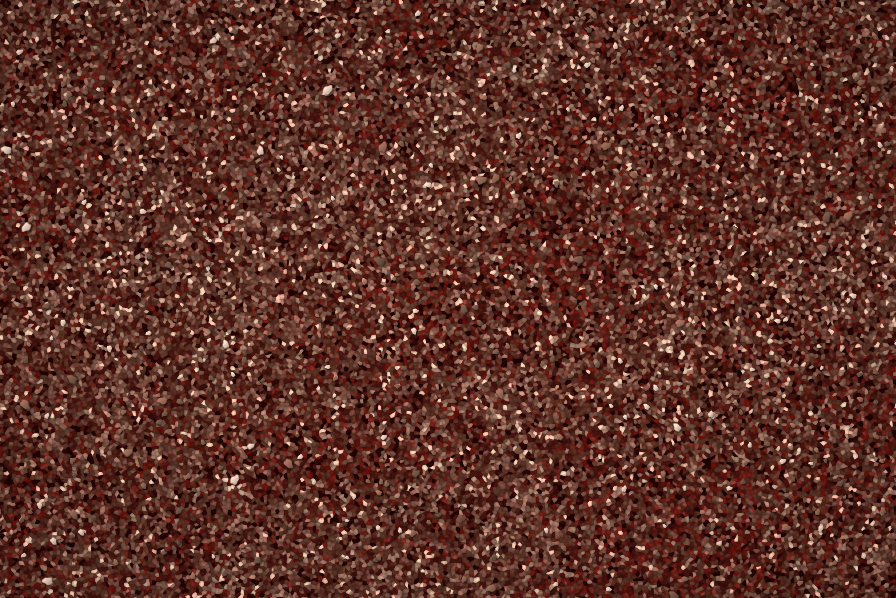
A WebGL 2 fragment shader for this texture:

```glsl
#version 300 es
precision highp float;
// Coarse reddish sand: a soft cellular mosaic of fine grains, coloured by a
// dark-to-pale mineral ramp, with sparse larger pebbles laid on top and
// layered sines that gather the red clay into loose patches.

uniform vec2 u_resolution;
out vec4 fragColor;

vec3 hash3(vec2 cell) {
  vec3 h = fract(cell.xyx * vec3(0.1031, 0.1030, 0.0973));
  h += dot(h, h.yxz + 33.33);
  return fract((h.xxy + h.yzz) * h.zyx);
}

mat2 rotate(float angle) {
  float c = cos(angle), s = sin(angle);
  return mat2(c, s, -s, c);
}

// Mineral colours ordered from shadow to quartz; t is a uniform rank.
vec3 mineral(float t) {
  vec3 c = mix(vec3(0.16, 0.04, 0.035), vec3(0.27, 0.09, 0.07), smoothstep(0.04, 0.15, t));
  c = mix(c, vec3(0.33, 0.18, 0.14), smoothstep(0.24, 0.44, t));
  c = mix(c, vec3(0.43, 0.27, 0.23), smoothstep(0.55, 0.74, t));
  c = mix(c, vec3(0.56, 0.40, 0.35), smoothstep(0.80, 0.90, t));
  return mix(c, vec3(0.82, 0.66, 0.59), smoothstep(0.94, 0.98, t));
}

// Broad uneven patches, roughly -1 to 1.
float clayPatches(vec2 p) {
  float sum = 0.0, weight = 0.5;
  p *= 5.0;
  for (int i = 0; i < 4; i++) {
    sum += weight * sin(p.x + 1.7 * sin(p.y * 0.8 + 1.3)) * cos(p.y + sin(p.x * 0.7));
    p = rotate(1.1) * p * 1.9 + 4.7;
    weight *= 0.65;
  }
  return sum;
}

// Fine grains: nearby cells blended by a steep falloff, so edges stay smooth.
vec3 fineGrains(vec2 p, float clay) {
  vec2 base = floor(p);
  vec3 sum = vec3(0.0);
  float total = 0.0;
  for (int y = -1; y <= 1; y++)
  for (int x = -1; x <= 1; x++) {
    vec2 cell = base + vec2(x, y);
    vec3 place = hash3(cell);
    vec3 kind = hash3(cell + 317.0);
    vec2 offset = rotate(place.z * 6.283) * (p - cell - place.xy);
    float dist = length(offset * vec2(0.82, 1.22));
    vec3 grain = mineral(pow(kind.x, exp(0.28 * clay)));
    // Some grains carry red clay, others lean to grey olive.
    float red = step(kind.y, 0.10 + 0.16 * clay);
    grain = mix(grain, vec3(0.40, 0.09, 0.065), 0.75 * red);
    grain *= mix(vec3(1.06, 0.97, 0.95), vec3(0.95, 1.04, 1.0), kind.z);
    float weight = exp(-15.0 * dist);
    sum += weight * grain * (1.14 - 0.32 * dist);
    total += weight;
  }
  return sum / total;
}

// Scattered pebbles: rounded angular chips with a small shadow below right.
vec3 addPebbles(vec3 color, vec2 p, float density, float size, float seed) {
  vec2 base = floor(p);
  float soft = max(0.07 * size / 0.3, p.y / gl_FragCoord.y * 0.6);
  for (int y = -1; y <= 1; y++)
  for (int x = -1; x <= 1; x++) {
    vec2 cell = base + vec2(x, y);
    vec3 place = hash3(cell + seed);
    vec3 kind = hash3(cell + seed + 91.0);
    if (kind.x > density) continue;
    vec2 offset = p - cell - place.xy;
    float radius = size * (0.65 + 0.5 * kind.y);
    vec2 q = rotate(place.z * 6.283) * offset * vec2(0.85, 1.2);
    float angle = atan(q.y, q.x);
    float edge = length(q) - radius * (1.0 + 0.10 * cos(3.0 * angle) + 0.07 * sin(5.0 * angle));
    float shadow = length(offset - vec2(0.3, -0.35) * radius) - radius;
    color *= 1.0 - 0.4 * (1.0 - smoothstep(-soft, 2.0 * soft, shadow));
    vec3 stone = mix(vec3(0.40, 0.31, 0.25), vec3(0.64, 0.43, 0.35), kind.z);
    stone = mix(stone, vec3(0.90, 0.79, 0.72), step(0.84, fract(kind.z * 7.0 + kind.y)));
    stone *= 1.0 + 0.18 * dot(offset, vec2(-0.7, 0.7)) / radius;
    color = mix(color, stone, 1.0 - smoothstep(-soft, soft, edge));
  }
  return color;
}

void main() {
  vec2 p = gl_FragCoord.xy / u_resolution.y;
  float clay = clayPatches(p);

  // Ground of fine grains, with the contrast lost in blending restored.
  vec3 color = fineGrains(p * 150.0, clay);
  vec3 average = vec3(0.35, 0.195, 0.16);
  color = average + (color - average) * 1.22;

  // Two sizes of larger stones.
  color = addPebbles(color, p * 62.0, 0.09, 0.27, 11.0);
  color = addPebbles(color, p * 30.0, 0.05, 0.20, 53.0);

  // Gentle falloff of light towards the corners.
  vec2 fromCentre = gl_FragCoord.xy / u_resolution - 0.5;
  color *= 1.04 - 0.30 * dot(fromCentre, fromCentre);
  fragColor = vec4(clamp(color, 0.0, 1.0), 1.0);
}
```
